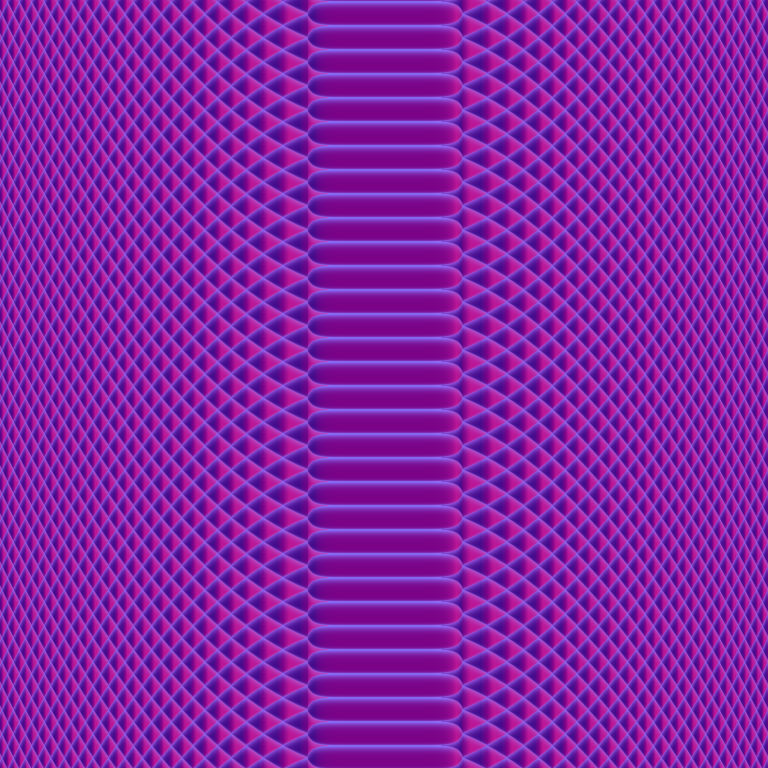
Give the GLSL for this texture map, as a Shadertoy shader.

```glsl
// Snake-skin normal map: a column of wide belly plates flanked by diamond scales.
// Two mirrored families of curves, row phase +/- spread(distance from the spine),
// bound every scale; position inside a scale sets the tilt and the bright rim.

#define ROWS 32.0            // scales down the canvas
#define ROW_SHIFT 0.0625     // vertical phase of the rows
#define SPINE_X 0.5013       // centre line of the belly
#define BELLY_HALF 0.101     // half width of the belly plates
#define PLATE_ROUND 11.0     // higher gives squarer plate ends
#define SIDE_SPREAD 67.0     // how fast the side scales narrow
#define RIM_UPPER 0.17       // rim width below an upper edge
#define RIM_LOWER 0.04       // rim width above a lower edge
#define TILT_GAIN 3.4        // sharpness of the left-right crease
#define SEAM_WIDTH 0.004     // crease between belly and sides
#define SEAM_DEPTH 0.4       // strength of that crease
#define SAMPLES 2            // antialiasing grid size

const vec3 SLOPE_MID   = vec3(0.48, 0.01, 0.53);
const vec3 SLOPE_LEFT  = vec3(0.26, 0.04, 0.54);
const vec3 SLOPE_RIGHT = vec3(0.73, 0.08, 0.58);
const vec3 RIM_MID     = vec3(0.54, 0.46, 1.00);
const vec3 RIM_LEFT    = vec3(0.52, 0.29, 0.83);
const vec3 RIM_RIGHT   = vec3(0.70, 0.30, 0.78);
const vec3 SEAM_COLOUR = vec3(0.34, 0.03, 0.52);

// Phase offset of the boundary curves; zero where plates meet side scales.
float spread(float d) {
    if (d < BELLY_HALF) {
        return -0.5 * pow(1.0 - pow(d / BELLY_HALF, PLATE_ROUND), 0.7);
    }
    return SIDE_SPREAD * (d * d - BELLY_HALF * BELLY_HALF);
}

// Blend left, middle and right tints by a tilt in -1..1.
vec3 tiltTint(vec3 left, vec3 mid, vec3 right, float tilt) {
    return mix(mid, tilt < 0.0 ? left : right, abs(tilt));
}

vec3 snakeSkin(vec2 uv) {
    float fromSpine = uv.x - SPINE_X;
    float d = abs(fromSpine);
    float row = uv.y * ROWS + ROW_SHIFT - 0.5;
    float offset = spread(d);

    // Cell coordinates along the two curve families
    vec2 cell = fract(vec2(row + offset, row - offset));
    float side = fromSpine < 0.0 ? -1.0 : 1.0;
    float tilt = clamp((cell.x - cell.y) * side * TILT_GAIN, -1.0, 1.0);

    // Broad rim under the upper edges, tight rim over the lower ones
    float upper = 1.0 - max(cell.x, cell.y);
    float lower = min(cell.x, cell.y);
    float rim = max(exp(-pow(upper / RIM_UPPER, 1.3)), exp(-lower / RIM_LOWER));

    // Dark crease along both borders of the belly
    float seamOffset = (d - BELLY_HALF) / SEAM_WIDTH;
    float seam = SEAM_DEPTH * exp(-seamOffset * seamOffset);

    vec3 slope = tiltTint(SLOPE_LEFT, SLOPE_MID, SLOPE_RIGHT, tilt);
    vec3 edge = tiltTint(RIM_LEFT, RIM_MID, RIM_RIGHT, tilt);
    return mix(mix(slope, SEAM_COLOUR, seam), edge, rim);
}

void mainImage(out vec4 fragColor, in vec2 fragCoord) {
    vec3 sum = vec3(0.0);
    for (int j = 0; j < SAMPLES; j++) {
        for (int i = 0; i < SAMPLES; i++) {
            vec2 jitter = (vec2(i, j) + 0.5) / float(SAMPLES) - 0.5;
            sum += snakeSkin((fragCoord + jitter) / iResolution.xy);
        }
    }
    fragColor = vec4(sum / float(SAMPLES * SAMPLES), 1.0);
}
```
